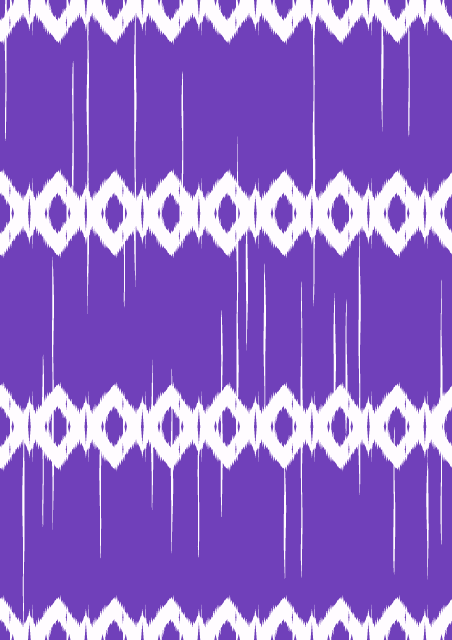
Give the GLSL for this pattern, as a WebGL 2 fragment shader.

```glsl
#version 300 es
precision highp float;

uniform vec2 u_resolution;
out vec4 outColor;

const vec3 PURPLE = vec3(0.44, 0.25, 0.73);
const vec3 WHITE = vec3(1.0, 0.99, 1.0);
const vec2 REPEATS = vec2(8.0, 3.0);
const float CELL_HEIGHT = 3.765;   // in cell widths
const float STREAKS = 28.0;
const int SAMPLES = 4;

float hash(vec2 p) {
    return fract(sin(dot(p, vec2(12.9898, 78.233))) * 43758.5453);
}

// Pointed thread ends of random length, from 0 to 1
float teeth(float x, float count, float seed) {
    float id = floor(x * count);
    float tip = 1.0 - abs(2.0 * fract(x * count) - 1.0);
    return tip * hash(vec2(id, seed));
}

// Thin vertical spindle, tapering to a point at halfLength
bool spindle(float dx, float dy, float halfWidth, float halfLength) {
    return abs(dx) < halfWidth * (1.0 - abs(dy) / halfLength);
}

// Woven band: c.x runs -0.5..0.5 across a repeat, c.y is measured from its axis
bool band(vec2 c) {
    float d = abs(c.x);
    float y = abs(c.y);

    // Tall peak at the centre, short peak at the cell border
    float tall = min(0.75 - 1.37 * (d - 0.02), 0.755);
    float shortPeak = 0.49 - 2.2 * (0.5 - d);
    float outer = max(tall, shortPeak) - 0.03 + 0.13 * teeth(c.x, 31.0, 3.0);
    bool white = y < outer || spindle(c.x + 0.45, y, 0.014, 0.69);

    // Hollow diamond with ragged sides
    float ragged = mix(0.06, 0.22, smoothstep(0.05, 0.15, d));
    float inner = 0.37 - 1.25 * d - ragged * teeth(c.x, 37.0, 8.0);
    bool hollow = d < 0.155 && y < inner;

    // Slivers beside the diamond, at the border and through the shoulder
    hollow = hollow || spindle(d - 0.205, y, 0.022, 0.11);
    hollow = hollow || spindle(0.5 - d, y, 0.024, 0.31);
    hollow = hollow || spindle(c.x - 0.155, y - 0.4, 0.01, 0.11);
    return white && !hollow;
}

// One long loose thread in each column, with its own place and length
bool streak(vec2 p) {
    float id = floor(p.x * STREAKS);
    float centerX = (id + mix(0.2, 0.8, hash(vec2(id, 1.0)))) / STREAKS;
    float middle = mix(0.1, 0.92, hash(vec2(id, 2.0)));
    float reach = hash(vec2(id, 5.0));
    float t = (p.y - middle) / mix(0.09, 0.26, reach * reach);
    float wobble = 0.0005 * sin(p.y * 45.0 + id);
    float swell = 0.75 + 0.25 * sin(p.y * 27.0 + id * 2.0);
    float halfWidth = 0.0025 * swell * sqrt(max(1.0 - t * t, 0.0));
    return abs(p.x - centerX - wobble) < halfWidth;
}

float ink(vec2 p) {
    vec2 cell = fract(p * REPEATS + vec2(0.48, 0.5)) - 0.5;
    cell.y *= CELL_HEIGHT;
    return band(cell) || streak(p) ? 1.0 : 0.0;
}

void main() {
    // Average a grid of samples for smooth edges
    float cover = 0.0;
    for (int j = 0; j < SAMPLES; j++) {
        for (int i = 0; i < SAMPLES; i++) {
            vec2 offset = (vec2(i, j) + 0.5) / float(SAMPLES) - 0.5;
            cover += ink((gl_FragCoord.xy + offset) / u_resolution);
        }
    }
    cover /= float(SAMPLES * SAMPLES);
    outColor = vec4(mix(PURPLE, WHITE, cover), 1.0);
}
```
